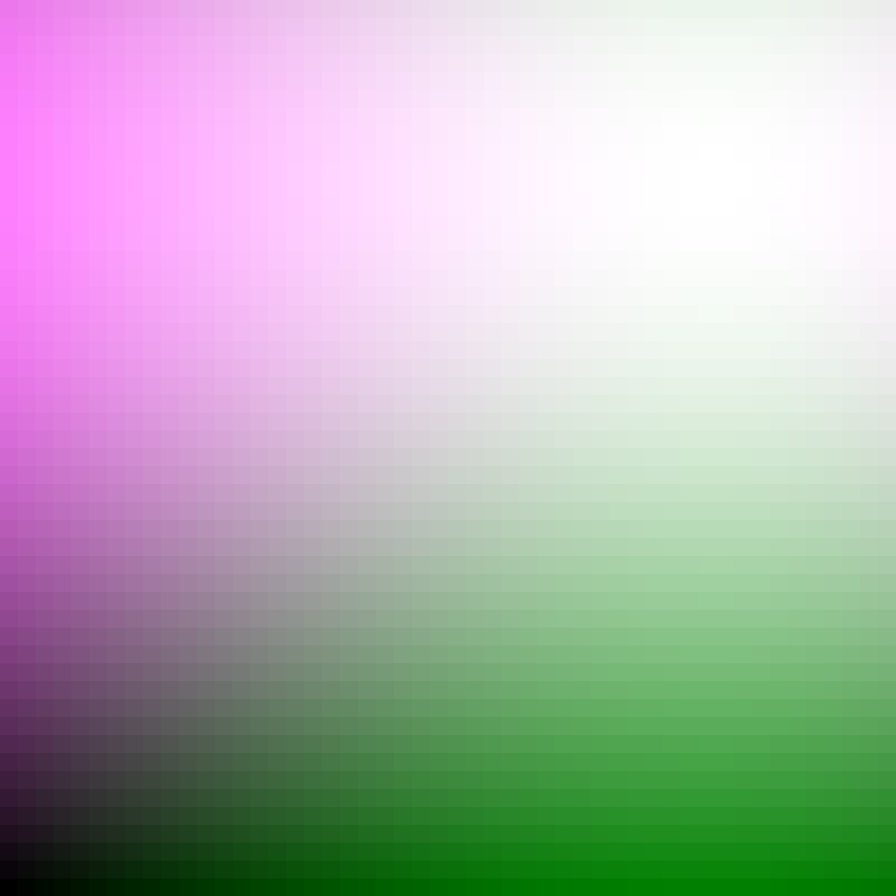
Reproduce this background procedurally as a three.js fragment shader.

```glsl
// Mosaic of square cells blending black, green, magenta and white along sine waves.

varying vec2 vUv;

const float CELLS = 50.0;       // cells along each side
const float EDGE_SOFT = 0.04;   // softened part of a cell, as a share of its width
const float WAVE_RATE = 2.0;    // radians across the canvas
const float GREEN_MIX = 0.5;    // share of the vertical wave in the green channel

// Position snapped to the lower left of its cell, with a soft step to the next.
vec2 snapToCell(vec2 p) {
  vec2 grid = p * CELLS;
  vec2 softStep = smoothstep(1.0 - EDGE_SOFT, 1.0, fract(grid));
  return (floor(grid) + softStep) / CELLS;
}

void main() {
  // One wave across and one up
  vec2 wave = sin(WAVE_RATE * snapToCell(vUv));

  // Red and blue follow the height, green blends both directions
  float green = mix(wave.x, wave.y, GREEN_MIX);
  vec3 color = vec3(wave.y, green, wave.y);

  gl_FragColor = vec4(clamp(color, 0.0, 1.0), 1.0);
}
```
